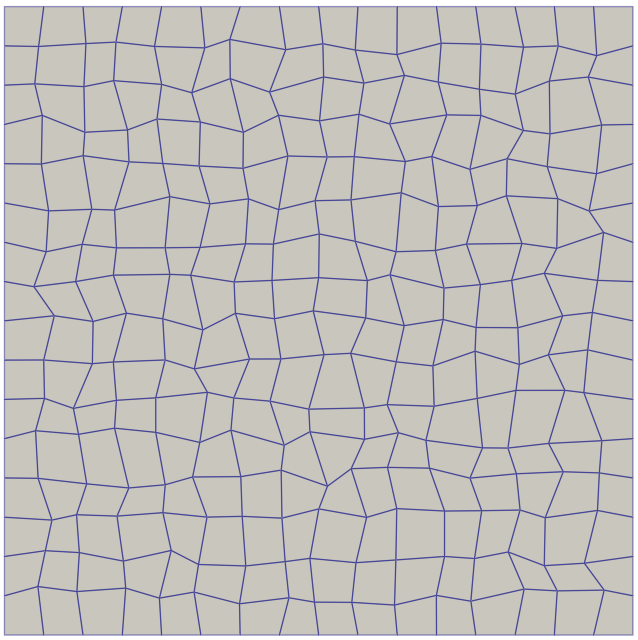
This pattern is drawn by a Shadertoy shader. Its source:

```glsl
// Draws a square mesh of irregular quadrilaterals: thin blue edges on warm grey.

const float CELLS = 16.0;        // cells along each side
const float MESH_SIDE = 0.985;   // mesh size, as a share of the canvas
const vec2 MESH_CENTRE = vec2(-0.0005, -0.0013);
const float JITTER = 0.27;       // largest vertex shift, in cells
const float EDGE_REACH = 0.00206; // half width of the soft edge, canvas units
const float INNER_STRENGTH = 0.82;
const float BORDER_STRENGTH = 0.5;

const vec3 PAPER = vec3(1.0);
const vec3 FACE = vec3(0.785, 0.775, 0.74);
const vec3 EDGE = vec3(0.16, 0.16, 0.555);

// Sine-free hash, two values in 0..1
vec2 hash22(vec2 p) {
    vec3 q = fract(p.xyx * vec3(0.1031, 0.1030, 0.0973));
    q += dot(q, q.yzx + 33.33);
    return fract((q.xx + q.yz) * q.zy);
}

bool onBorder(float index) {
    return index < 0.5 || index > CELLS - 0.5;
}

// Interior vertices are shifted, border vertices stay evenly spaced
vec2 meshVertex(vec2 id, float jitter) {
    if (onBorder(id.x) || onBorder(id.y)) return id;
    return id + jitter * (2.0 * hash22(id + 17.0) - 1.0);
}

float segmentDistance(vec2 p, vec2 a, vec2 b) {
    vec2 ab = b - a;
    float t = clamp(dot(p - a, ab) / dot(ab, ab), 0.0, 1.0);
    return length(p - a - t * ab);
}

float edgeInk(vec2 p, vec2 a, vec2 b, float reach, bool border) {
    float strength = border ? BORDER_STRENGTH : INNER_STRENGTH;
    return strength * (1.0 - smoothstep(0.0, reach, segmentDistance(p, a, b)));
}

// Strongest ink of all nearby edges; p is in cells
float meshInk(vec2 p, float reach) {
    vec2 base = clamp(floor(p), 0.0, CELLS - 1.0);
    float ink = 0.0;
    for (int j = -1; j <= 1; j++) {
        for (int i = -1; i <= 1; i++) {
            vec2 id = base + vec2(i, j);
            if (min(id.x, id.y) < 0.0) continue;
            vec2 a = meshVertex(id, JITTER);
            if (id.x < CELLS) {
                vec2 b = meshVertex(id + vec2(1.0, 0.0), JITTER);
                ink = max(ink, edgeInk(p, a, b, reach, onBorder(id.y)));
            }
            if (id.y < CELLS) {
                vec2 b = meshVertex(id + vec2(0.0, 1.0), JITTER);
                ink = max(ink, edgeInk(p, a, b, reach, onBorder(id.x)));
            }
        }
    }
    return ink;
}

void mainImage(out vec4 fragColor, in vec2 fragCoord) {
    float canvas = min(iResolution.x, iResolution.y);
    vec2 uv = (fragCoord - 0.5 * iResolution.xy) / canvas - MESH_CENTRE;

    // Scale from canvas units to cells
    float scale = CELLS / MESH_SIDE;
    vec2 p = uv * scale + 0.5 * CELLS;
    float pixel = scale / canvas;
    float reach = max(EDGE_REACH * scale, pixel);

    // Grey square on white, then the edges
    vec2 fromCentre = abs(p - 0.5 * CELLS);
    float outside = max(fromCentre.x, fromCentre.y) - 0.5 * CELLS;
    vec3 color = mix(FACE, PAPER, smoothstep(-0.5 * pixel, 0.5 * pixel, outside));
    color = mix(color, EDGE, meshInk(p, reach));

    fragColor = vec4(color, 1.0);
}
```
